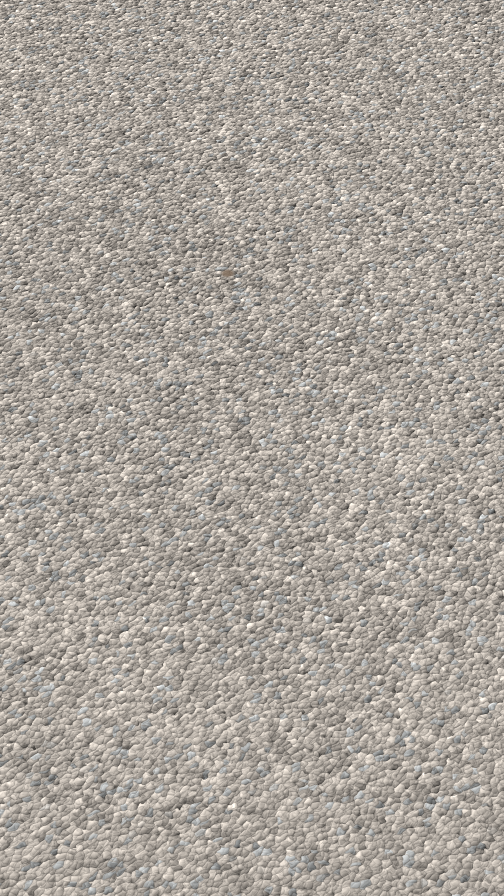
Write a WebGL 2 fragment shader that draws this texture.

```glsl
#version 300 es
precision highp float;
precision highp int;
// Sunlit asphalt receding from the viewer. A perspective ground plane is filled
// with two sizes of jittered Voronoi stones, each lit on its upper left side,
// with dark crevices, sparse bluish chips, pale flecks and soft wear patches.

uniform vec2 u_resolution;
out vec4 fragColor;

const float HORIZON = 2.4;                     // in canvas heights
const vec2 STONE_SIZE = vec2(0.0086, 0.0076);  // at the lower edge
const vec2 LIGHT_DIR = vec2(-0.75, 0.66);
const vec3 WARM_GREY = vec3(1.0, 0.957, 0.908);
const vec3 BLUE_GREY = vec3(0.93, 0.955, 0.965);
const int SAMPLES = 3;                         // per axis, for smooth edges

// Integer hash: three values in 0..1 for a cell.
vec3 hash3(vec2 cell, uint seed) {
    uvec3 v = uvec3(uint(int(cell.x)), uint(int(cell.y)), seed);
    v = v * 1664525u + 1013904223u;
    v.x += v.y * v.z; v.y += v.z * v.x; v.z += v.x * v.y;
    v ^= v >> 16u;
    v.x += v.y * v.z; v.y += v.z * v.x; v.z += v.x * v.y;
    return vec3(v >> 8u) / 16777216.0;
}

float valueNoise(vec2 p, uint seed) {
    vec2 c = floor(p), f = fract(p);
    f = f * f * (3.0 - 2.0 * f);
    float low = mix(hash3(c, seed).x, hash3(c + vec2(1, 0), seed).x, f.x);
    float high = mix(hash3(c + vec2(0, 1), seed).x, hash3(c + vec2(1, 1), seed).x, f.x);
    return mix(low, high, f.y);
}

// Nearest stone: x = side light, y = gap to neighbour, z = tone, w = kind.
vec4 stones(vec2 p, uint seed) {
    vec2 base = floor(p), toCentre = vec2(0.0);
    float nearest = 9.0, second = 9.0;
    vec2 traits = vec2(0.0);
    for (int j = -1; j <= 1; j++) {
        for (int i = -1; i <= 1; i++) {
            vec2 cell = base + vec2(i, j);
            vec3 h = hash3(cell, seed);
            vec2 offset = p - cell - 0.05 - 0.9 * h.xy;
            float d = length(offset);
            if (d < nearest) {
                second = nearest;
                nearest = d;
                toCentre = offset;
                traits = vec2(h.z, fract(h.z * 61.0 + h.x * 17.0));
            } else {
                second = min(second, d);
            }
        }
    }
    return vec4(dot(toCentre, LIGHT_DIR), second - nearest, traits);
}

// Canvas position to ground position, counted in stones.
vec2 groundPlane(vec2 p) {
    float depth = HORIZON / (HORIZON - p.y);
    vec2 g = vec2((p.x - 0.28) * depth, HORIZON * depth) / STONE_SIZE;
    g.x -= 0.3 * g.y;                          // lean of the chips
    return g;
}

vec3 asphalt(vec2 p) {
    vec2 ground = groundPlane(p);
    vec2 warp = vec2(valueNoise(ground * 1.7, 5u), valueNoise(ground * 1.7, 6u)) - 0.5;
    vec4 coarse = stones(ground + 0.5 * warp, 1u);
    vec4 grit = stones(ground * 1.8 + warp, 2u);

    // Relief: stone tone, lit sides and dark crevices.
    float relief = 0.20 * (coarse.z - 0.5) + 0.24 * coarse.x;
    relief += 0.15 * (grit.z - 0.5) + 0.13 * grit.x;
    relief -= 0.11 * (1.0 - smoothstep(0.0, 0.26, coarse.y));
    relief -= 0.05 * (1.0 - smoothstep(0.0, 0.25, grit.y));
    relief *= mix(1.0, 1.45, p.y);

    // Wear patches, stretched across the view.
    float wear = valueNoise(p * vec2(7.0, 10.0), 3u) + 0.6 * valueNoise(p * vec2(22.0, 30.0), 4u) - 0.8;
    float tone = 0.722 + relief + 0.035 * wear;

    // Bluish chips and rare pale flecks.
    float chip = smoothstep(0.88, 0.90, coarse.w) * smoothstep(0.0, 0.15, coarse.y);
    float fleck = step(0.996, grit.w) * smoothstep(0.0, 0.2, grit.y);
    tone += 0.2 * fleck - 0.04 * chip;
    vec3 colour = tone * mix(WARM_GREY, BLUE_GREY, 0.8 * chip);

    // A small brown stain.
    float stain = length((p - vec2(0.254, 0.695)) * vec2(1.0, 1.7));
    return mix(colour, vec3(0.47, 0.39, 0.32), 0.75 * (1.0 - smoothstep(0.004, 0.009, stain)));
}

void main() {
    vec3 sum = vec3(0.0);
    for (int j = 0; j < SAMPLES; j++) {
        for (int i = 0; i < SAMPLES; i++) {
            vec2 jitter = (vec2(i, j) + 0.5) / float(SAMPLES) - 0.5;
            sum += asphalt((gl_FragCoord.xy + jitter) / u_resolution.y);
        }
    }
    fragColor = vec4(clamp(sum / float(SAMPLES * SAMPLES), 0.0, 1.0), 1.0);
}
```
